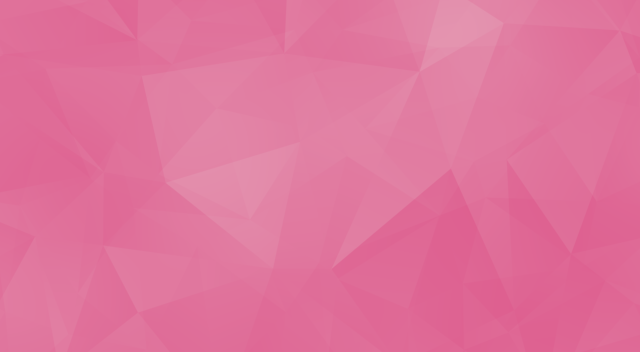
Reproduce this background procedurally as a WebGL 2 fragment shader.

```glsl
#version 300 es
precision highp float;
// Pink low-poly backdrop: two irregular triangle meshes, a coarse one and a
// fainter finer one, built on jittered grids. Each facet takes its tone from
// a soft field of glows, plus a random offset and a linear gradient.

#define COARSE_CELL 0.30
#define FINE_CELL 0.21
#define FINE_SHARE 0.32
#define JITTER 0.42
#define FACET_CONTRAST 0.27
#define FACET_SLOPE 0.16
#define FIELD_SMOOTHNESS 0.35
#define BASE_TONE 0.28
#define DARK_PINK vec3(0.868, 0.360, 0.555)
#define LIGHT_PINK vec3(0.895, 0.600, 0.700)

uniform vec2 u_resolution;
out vec4 fragColor;

float hash(vec2 p) {
    return fract(sin(dot(p, vec2(127.1, 311.7))) * 43758.5);
}

float cross2(vec2 a, vec2 b) {
    return a.x * b.y - a.y * b.x;
}

float glow(vec2 p, vec2 center, float radius) {
    vec2 d = (p - center) / radius;
    return exp(-dot(d, d));
}

// Broad light and dark areas, in units of the canvas height
float toneField(vec2 p, float aspect) {
    p.x *= 1.816 / aspect;
    float tone = BASE_TONE;
    tone += 0.40 * glow(p, vec2(0.64, 0.56), 0.34);
    tone += 0.48 * glow(p, vec2(1.37, 0.93), 0.24);
    tone += 0.20 * glow(p, vec2(1.10, 0.65), 0.36);
    tone += 0.28 * glow(p, vec2(0.02, 0.12), 0.26);
    tone += 0.28 * glow(p, vec2(1.84, 0.60), 0.15);
    tone -= 0.25 * glow(p, vec2(0.24, 0.50), 0.22);
    tone -= 0.14 * glow(p, vec2(1.45, 0.20), 0.42);
    return tone;
}

vec2 meshVertex(vec2 cell, float seed) {
    vec2 id = cell + seed;
    vec2 offset = vec2(hash(id), hash(id + 41.3)) - 0.5;
    return cell + 0.5 + 2.0 * JITTER * offset;
}

// Distance to the nearest edge line, positive inside (counterclockwise)
float edgeDistance(vec2 p, vec2 a, vec2 b) {
    return cross2(normalize(b - a), p - a);
}

float triangleDistance(vec2 p, vec2 a, vec2 b, vec2 c) {
    return min(edgeDistance(p, a, b),
               min(edgeDistance(p, b, c), edgeDistance(p, c, a)));
}

// Adds one facet as (weighted tone, weight)
vec2 facet(vec2 q, vec2 a, vec2 b, vec2 c, vec2 id, mat2 toCanvas, float pixel, float aspect) {
    float cover = smoothstep(-pixel, pixel, triangleDistance(q, a, b, c));
    if (cover <= 0.0) return vec2(0.0);
    vec2 center = (a + b + c) / 3.0;
    float angle = 6.2832 * hash(id + 7.7);
    float tone = mix(toneField(toCanvas * center, aspect),
                     toneField(toCanvas * q, aspect), FIELD_SMOOTHNESS);
    tone += FACET_CONTRAST * (hash(id + 3.1) - 0.5);
    tone += FACET_SLOPE * dot(q - center, vec2(cos(angle), sin(angle)));
    return vec2(tone, 1.0) * cover;
}

// Tone of a triangle mesh on a turned, jittered grid
float meshTone(vec2 p, float cellSize, float turn, float seed, float aspect) {
    mat2 toCanvas = cellSize * mat2(cos(turn), sin(turn), -sin(turn), cos(turn));
    vec2 q = inverse(toCanvas) * p;
    vec2 home = floor(q - 0.5);
    float pixel = 0.8 / (u_resolution.y * cellSize);
    vec2 sum = vec2(0.0);
    for (int y = -1; y <= 1; y++) {
        for (int x = -1; x <= 1; x++) {
            vec2 cell = home + vec2(x, y);
            vec2 a = meshVertex(cell, seed);
            vec2 b = meshVertex(cell + vec2(1.0, 0.0), seed);
            vec2 c = meshVertex(cell + vec2(1.0, 1.0), seed);
            vec2 d = meshVertex(cell + vec2(0.0, 1.0), seed);
            // Split along the diagonal that leaves the fuller triangles
            float splitAC = min(cross2(b - a, c - a), cross2(c - a, d - a));
            float splitBD = min(cross2(b - a, d - a), cross2(c - b, d - b));
            if (splitBD > splitAC) {
                vec2 first = a;
                a = b; b = c; c = d; d = first;
            }
            vec2 id = cell + seed;
            sum += facet(q, a, b, c, id, toCanvas, pixel, aspect);
            sum += facet(q, a, c, d, id + 19.6, toCanvas, pixel, aspect);
        }
    }
    return sum.x / max(sum.y, 0.001);
}

void main() {
    vec2 p = gl_FragCoord.xy / u_resolution.y;
    float aspect = u_resolution.x / u_resolution.y;
    float coarse = meshTone(p, COARSE_CELL, 0.45, 11.0, aspect);
    float fine = meshTone(p, FINE_CELL, -0.60, 53.0, aspect);
    float tone = clamp(mix(coarse, fine, FINE_SHARE), 0.0, 1.0);
    fragColor = vec4(mix(DARK_PINK, LIGHT_PINK, tone), 1.0);
}
```
